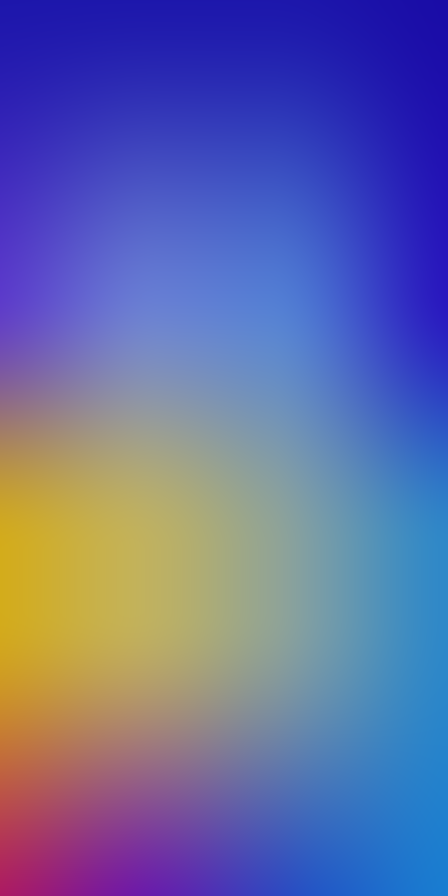
This background is drawn by a Shadertoy shader. Its source:

```glsl
// Soft mesh gradient: amber glow at the left, blue sky above, violet and azure below.

// Start and end of each vertical blend, from the bottom up
#define LOWER_BLEND vec2(-0.06, 0.32)
#define MIDDLE_BLEND vec2(0.385, 0.68)
#define UPPER_BLEND vec2(0.60, 1.03)
// Start and end of each horizontal blend, from left to right
#define LEFT_BLEND vec2(-0.08, 0.36)
#define CENTER_BLEND vec2(0.26, 0.74)
#define RIGHT_BLEND vec2(0.60, 1.04)

float blend(vec2 span, float position) {
    return smoothstep(span.x, span.y, position);
}

// Vertical ramp through four colours
vec3 ramp(float height, vec3 base, vec3 low, vec3 high, vec3 top) {
    vec3 color = mix(base, low, blend(LOWER_BLEND, height));
    color = mix(color, high, blend(MIDDLE_BLEND, height));
    return mix(color, top, blend(UPPER_BLEND, height));
}

void mainImage(out vec4 fragColor, in vec2 fragCoord) {
    vec2 uv = fragCoord / iResolution.xy;

    // Top colours
    vec3 navy = vec3(0.11, 0.085, 0.67);
    vec3 midnight = vec3(0.10, 0.045, 0.65);

    // Left edge: rose, amber, violet
    vec3 leftEdge = ramp(uv.y, vec3(0.69, 0.06, 0.38), vec3(0.835, 0.67, 0.08),
                         vec3(0.37, 0.21, 0.80), navy);

    // Inner left: purple, sand, periwinkle
    vec3 innerLeft = ramp(uv.y, vec3(0.40, 0.05, 0.69), vec3(0.765, 0.70, 0.36),
                          vec3(0.43, 0.52, 0.84), navy);

    // Inner right: blue, sage, sky
    vec3 innerRight = ramp(uv.y, vec3(0.11, 0.29, 0.78), vec3(0.53, 0.63, 0.63),
                           vec3(0.32, 0.52, 0.84), navy);

    // Right edge: azure, cerulean, indigo
    vec3 rightEdge = ramp(uv.y, vec3(0.09, 0.49, 0.82), vec3(0.17, 0.53, 0.79),
                          vec3(0.16, 0.08, 0.75), midnight);

    // Blend the ramps across the canvas
    vec3 color = mix(leftEdge, innerLeft, blend(LEFT_BLEND, uv.x));
    color = mix(color, innerRight, blend(CENTER_BLEND, uv.x));
    color = mix(color, rightEdge, blend(RIGHT_BLEND, uv.x));

    fragColor = vec4(color, 1.0);
}
```
